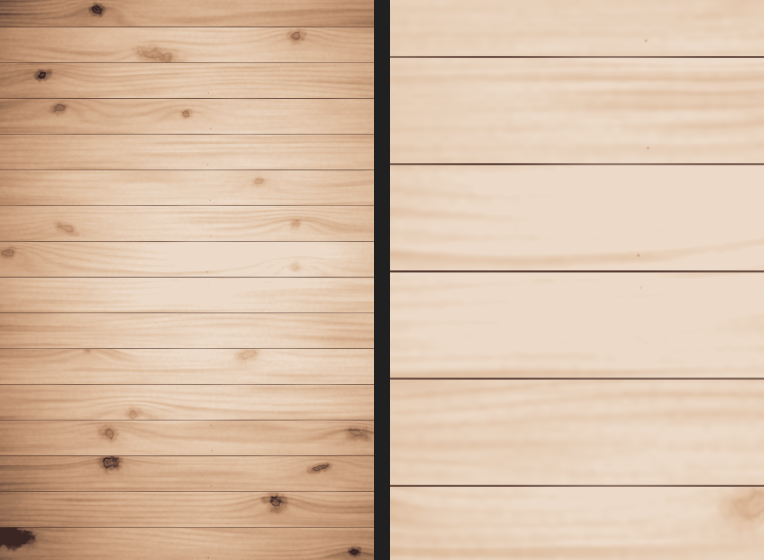
Left: the whole. Right: its middle third, enlarged.
A Shadertoy shader for this texture:

```glsl
// Horizontal pale pine planks with straight grain, dark knots, thin seams and a warm vignette.

const float ROWS = 15.67;       // planks down the canvas
const float TOP_OFFSET = 0.245; // part of the first plank cut off by the top edge
const float SEAM_HALF_WIDTH = 0.0095;
const int KNOT_SLOTS = 3;

float hash(vec2 p) {
    vec3 q = fract(vec3(p.xyx) * 0.1031);
    q += dot(q, q.yzx + 33.33);
    return fract((q.x + q.y) * q.z);
}

float noise(vec2 p) {
    vec2 i = floor(p), f = fract(p);
    f = f * f * (3.0 - 2.0 * f);
    return mix(mix(hash(i), hash(i + vec2(1, 0)), f.x),
               mix(hash(i + vec2(0, 1)), hash(i + vec2(1, 1)), f.x), f.y);
}

float fbm(vec2 p) {
    return 0.55 * noise(p) + 0.3 * noise(p * 2.1 + 7.0) + 0.15 * noise(p * 4.3 + 19.0);
}

// Wood colour from burnt (0) to pale (6), slightly extended past the pale end
vec3 woodRamp(float tone) {
    vec3 wood[7] = vec3[7](
        vec3(0.23, 0.15, 0.14), vec3(0.45, 0.32, 0.26), vec3(0.60, 0.44, 0.33),
        vec3(0.73, 0.55, 0.42), vec3(0.81, 0.65, 0.52), vec3(0.87, 0.74, 0.62),
        vec3(0.91, 0.82, 0.735));
    float t = clamp(tone, 0.0, 6.4);
    int i = min(int(t), 5);
    return mix(wood[i], wood[i + 1], t - float(i));
}

// Returns x: bend of the grain, y: darkening, summed over the knots of one plank
vec2 knots(vec2 p, float row, float plankLength) {
    vec2 total = vec2(0.0);
    float edgeness = abs(row - 7.5) / 7.5;
    for (int i = 0; i < KNOT_SLOTS; i++) {
        vec2 id = vec2(row * 3.7 + 5.0, float(i) * 11.3 + 2.0);
        float present = step(hash(id), mix(0.18, 0.65, edgeness));
        vec2 centre = vec2((float(i) + hash(id + 31.0)) / float(KNOT_SLOTS) * plankLength,
                           mix(0.05, 0.95, hash(id + 57.0)));
        float size = mix(0.1, 0.24, hash(id + 83.0)) * mix(0.75, 1.2, edgeness);
        float stretch = 1.2 + 2.2 * pow(hash(id + 101.0), 3.0);
        float tilt = (hash(id + 127.0) - 0.5) * 0.9;
        float strength = mix(0.6, 1.15, hash(id + 149.0)) * mix(0.45, 1.0, sqrt(edgeness));

        vec2 q = p - centre;
        vec2 r = mat2(cos(tilt), -sin(tilt), sin(tilt), cos(tilt)) * q;
        float d = length(r / vec2(size * stretch, size));
        d += 0.9 * (fbm(p * 6.0 + id) - 0.5);

        float core = 1.0 - smoothstep(0.35, 1.1, d);
        float rim = exp(-pow((d - 0.95) * 4.0, 2.0));
        float rings = core * (0.5 + 0.5 * cos(d * 11.0 + 1.0));
        float halo = exp(-dot(q * q, vec2(1.3, 13.0)));
        float dark = 2.2 * core + 0.7 * rim + 1.0 * rings + 0.7 * halo;
        float bend = exp(-dot(q * q, vec2(1.2, 8.0)));
        total += present * vec2(bend, dark * strength);
    }
    return total;
}

// Darkening by growth rings, fibres, resin streaks and broad stains
float grain(vec2 p, float row, float bend) {
    vec2 seed = vec2(row * 17.3, row * 5.1);
    float figure = mix(0.25, 1.0, hash(seed + 3.0));
    float field = p.y * mix(0.9, 1.4, hash(seed + 9.0))
                + figure * noise(p * vec2(0.2, 0.9) + seed)
                + 0.06 * fbm(p * vec2(0.8, 3.0) + seed) + 0.4 * bend;
    float ring = pow(0.5 + 0.5 * sin(field * 33.0), 2.0);
    float patchiness = smoothstep(0.2, 0.8, noise(p * vec2(0.3, 2.0) + seed + 40.0));
    float fibre = noise(p * vec2(1.3, 17.0) + seed) - 0.5;
    float pores = noise(p * vec2(12.0, 15.0) + seed) - 0.5;
    float streak = smoothstep(0.55, 0.9, noise(vec2(p.x * 0.35, field * 6.0) + seed));
    float stain = fbm(p * vec2(0.3, 1.3) + seed + 80.0) - 0.5;
    return ring * mix(0.1, 0.5, patchiness) + 0.35 * fibre + 0.25 * pores
         + 0.6 * streak + 1.3 * stain;
}

// Sparse small nail marks in a loose column near both plank edges
float nails(vec2 p, float row, float column, float blur) {
    float side = step(0.5, p.y);
    vec2 id = vec2(row + 61.0, side);
    vec2 centre = vec2(column + 0.16 * (hash(id) - 0.5), mix(0.15, 0.85, side));
    float mark = 1.0 - smoothstep(0.01, 0.01 + blur, length(p - centre));
    return mark * step(0.65, hash(id + 13.0));
}

void mainImage(out vec4 fragColor, in vec2 fragCoord) {
    vec2 uv = fragCoord / iResolution.xy;
    float blur = ROWS / iResolution.y;
    float plankLength = iResolution.x * blur;
    float down = (1.0 - uv.y) * ROWS + TOP_OFFSET;
    float row = floor(down);
    vec2 p = vec2(fragCoord.x * blur, fract(down));

    // Light: bright right of centre, falling off to the corners
    vec2 fromLight = uv - vec2(0.6, 0.53);
    float tone = 6.5 - dot(fromLight * fromLight, vec2(8.0, 8.6));
    tone += 0.8 * (hash(vec2(row, 71.0)) - 0.5);

    // Wood
    vec2 knot = knots(p, row, plankLength);
    tone -= grain(p, row, knot.x) + knot.y;
    tone -= 1.2 * nails(p, row, 0.56 * plankLength, blur);
    vec3 color = woodRamp(tone);

    // Seams, worn unevenly along their length
    float edge = min(p.y, 1.0 - p.y);
    float seamId = floor(down + 0.5);
    float seam = clamp((SEAM_HALF_WIDTH - edge) / blur + 0.5, 0.0, 1.0);
    float wear = mix(0.45, 0.8, hash(vec2(seamId, 23.0)))
               + 0.35 * noise(vec2(p.x * 0.9, seamId * 9.0));
    color = mix(color, vec3(0.33, 0.22, 0.18), seam * min(wear, 1.0));

    fragColor = vec4(color, 1.0);
}
```
